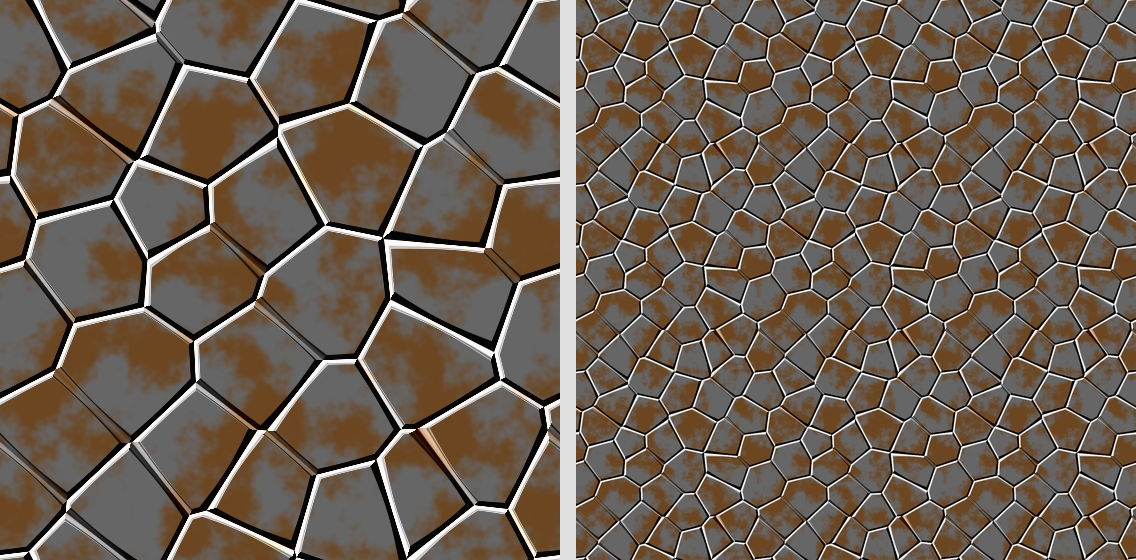
Left: one tile. Right: repeated 3 by 3.
A Shadertoy shader for this texture:

```glsl
#define ROWS 4
#define JITTER vec2(0.82, 0.56)
#define GROOVE 0.098
#define RIM 0.012
#define RELIEF_GAIN 2.3
#define RUST_REPEATS 6
#define RUST_OCTAVES 5
#define RUST_GAIN 0.62
#define RUST_RANGE vec2(-0.26, 0.36)
#define STONE vec3(0.40, 0.40, 0.40)
#define RUST vec3(0.42, 0.275, 0.13)

// Integer hash of a lattice point, two values in 0..1
vec2 hash2(ivec2 p, int seed) {
    uvec2 v = uvec2(p + 64) * uvec2(1597334673u, 3812015801u);
    uint n = (v.x ^ v.y ^ (uint(seed + 1) * 2654435769u)) * 1597334673u;
    n = (n ^ (n >> 15)) * 2246822519u;
    n = (n ^ (n >> 13)) * 3266489917u;
    n ^= n >> 16;
    return vec2(n & 65535u, n >> 16) / 65535.0;
}

// Gradient noise that wraps after a whole number of lattice steps
float corner(ivec2 cell, ivec2 offset, vec2 f, int period) {
    ivec2 p = (cell + offset) % period;
    float angle = 6.2831853 * hash2(p, period).x;
    return dot(vec2(cos(angle), sin(angle)), f - vec2(offset));
}

float gradientNoise(vec2 p, int period) {
    ivec2 cell = ivec2(floor(p));
    vec2 f = fract(p);
    vec2 u = f * f * f * (f * (f * 6.0 - 15.0) + 10.0);
    float low = mix(corner(cell, ivec2(0, 0), f, period),
                    corner(cell, ivec2(1, 0), f, period), u.x);
    float high = mix(corner(cell, ivec2(0, 1), f, period),
                     corner(cell, ivec2(1, 1), f, period), u.x);
    return mix(low, high, u.y);
}

float rustMask(vec2 uv) {
    float sum = 0.0, amplitude = 1.0;
    int period = RUST_REPEATS;
    for (int i = 0; i < RUST_OCTAVES; i++) {
        sum += amplitude * gradientNoise(uv * float(period), period);
        amplitude *= RUST_GAIN;
        period *= 2;
    }
    return smoothstep(RUST_RANGE.x, RUST_RANGE.y, sum);
}

// Jittered site of a diagonal lattice cell, wrapped to the square tile
vec2 sitePosition(vec2 id) {
    float n = float(ROWS);
    float shift = n * floor(id.y / n);
    vec2 wrapped = vec2(mod(id.x - shift, 2.0 * n), id.y - shift);
    return id + 0.5 + JITTER * (hash2(ivec2(wrapped), 0) - 0.5);
}

// Cell edge height (second minus first distance) and its slope direction
vec3 cellEdge(vec2 q) {
    vec2 base = floor(q);
    vec2 nearest = vec2(9.0), second = vec2(9.0);
    for (int y = -2; y <= 2; y++) {
        for (int x = -2; x <= 2; x++) {
            vec2 d = q - sitePosition(base + vec2(x, y));
            if (dot(d, d) < dot(nearest, nearest)) {
                second = nearest;
                nearest = d;
            } else if (dot(d, d) < dot(second, second)) {
                second = d;
            }
        }
    }
    float f1 = max(length(nearest), 1e-4);
    float f2 = max(length(second), 1e-4);
    vec2 slope = second / f2 - nearest / f1;
    return vec3(f2 - f1, slope / max(length(slope), 1e-4));
}

void mainImage(out vec4 fragColor, in vec2 fragCoord) {
    vec2 uv = fragCoord / iResolution.xy;
    vec3 color = mix(STONE, RUST, rustMask(uv));

    // Diagonal lattice: its second axis runs along the light
    vec2 q = float(ROWS) * vec2(uv.x + uv.y, uv.x - uv.y);
    float pixel = float(ROWS) * 1.414 / iResolution.y;
    vec3 edge = cellEdge(q);

    // Engraved grooves, dark on the bank that faces away from the light
    float groove = 1.0 - smoothstep(GROOVE - pixel, GROOVE + pixel, edge.x);
    float crest = clamp(edge.x / pixel, 0.0, 1.0);
    float relief = clamp(RELIEF_GAIN * edge.z, -1.0, 1.0) * crest;
    vec3 bank = clamp(color + relief, 0.02, 0.98);

    // Hairline along the rim, strongest where the bank is unlit
    float rim = 1.0 - smoothstep(0.0, RIM + pixel, abs(edge.x - 0.8 * GROOVE));
    bank *= 1.0 - rim * mix(0.85, 0.25, abs(relief));

    fragColor = vec4(mix(color, bank, groove), 1.0);
}
```
